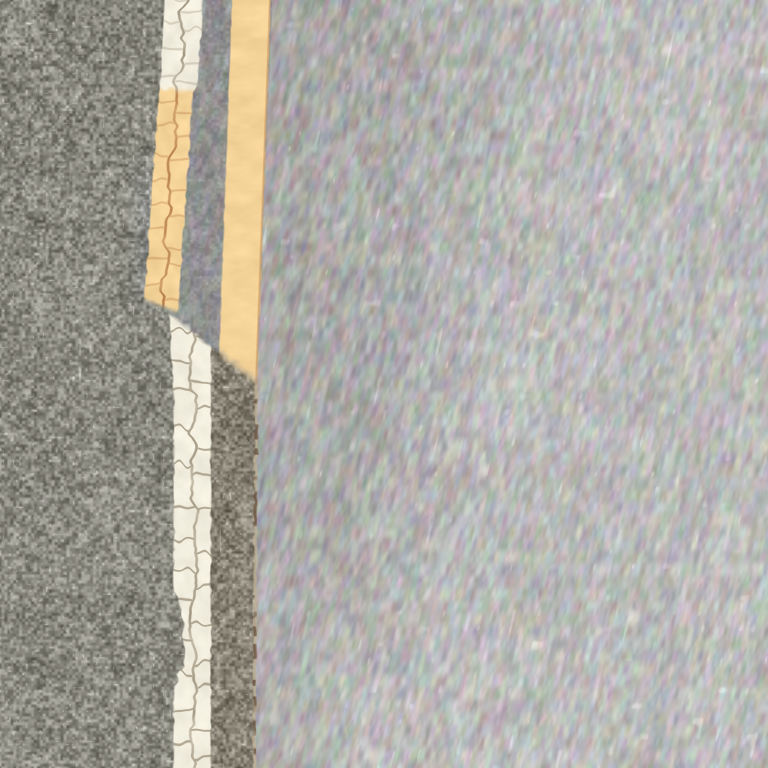
Give the GLSL for this texture, as a three.js fragment shader.

```glsl
varying vec2 vUv;

const vec3 OLD_ASPHALT = vec3(0.535, 0.53, 0.495);
const vec3 STRIP_ASPHALT = vec3(0.53, 0.505, 0.455);
const vec3 BLUE_ASPHALT = vec3(0.57, 0.58, 0.58);
const vec3 NEW_DARK = vec3(0.645, 0.64, 0.635);
const vec3 NEW_LIGHT = vec3(0.73, 0.73, 0.725);
const vec3 WHITE_PAINT = vec3(0.95, 0.935, 0.875);
const vec3 YELLOW_PAINT = vec3(0.96, 0.83, 0.60);
const vec3 CRACK_GREY = vec3(0.57, 0.52, 0.43);
const vec3 CRACK_BROWN = vec3(0.67, 0.43, 0.24);
const float SOFT = 0.0016;
const float OLD_GRAIN = 0.42;
const float NEW_GRAIN = 0.19;
const float CHROMA = 0.10;
const float STREAK_LEAN = 0.22;

float hash(vec2 p) {
  vec3 q = fract(vec3(p.xyx) * 0.1031);
  q += dot(q, q.yzx + 33.33);
  return fract((q.x + q.y) * q.z);
}

float noise(vec2 p) {
  vec2 i = floor(p), f = fract(p);
  f = f * f * (3.0 - 2.0 * f);
  vec2 e = vec2(1.0, 0.0);
  return mix(mix(hash(i), hash(i + e), f.x),
             mix(hash(i + e.yx), hash(i + e.xx), f.x), f.y);
}

float fbm(vec2 p) {
  float sum = 0.0, amp = 0.5;
  for (int k = 0; k < 3; k++) {
    sum += amp * noise(p);
    p = p * 2.03 + 17.3;
    amp *= 0.5;
  }
  return sum / 0.875;
}

float band(float x, float left, float right) {
  return smoothstep(left - SOFT, left + SOFT, x)
       * (1.0 - smoothstep(right - SOFT, right + SOFT, x));
}

float hairline(float d, float width) {
  return 1.0 - smoothstep(width * 0.4, width + SOFT, abs(d));
}

// One meandering lengthwise crack with irregular cross cracks
float cracks(vec2 p, float center, float spacing, float crossAmount) {
  float wander = (noise(vec2(p.y * 48.0, 3.0)) - 0.5) * 0.011
               + (noise(vec2(p.y * 140.0, 8.0)) - 0.5) * 0.004;
  float side = p.x - center - wander;
  float along = hairline(side, 0.0013) * (0.55 + 0.45 * noise(vec2(p.y * 70.0, 5.0)));
  float shift = side > 0.0 ? 0.37 : 0.0;
  float y = p.y / spacing + shift + (noise(p * vec2(90.0, 25.0)) - 0.5) * 0.25;
  float offset = 0.3 + 0.4 * hash(vec2(floor(y), shift * 10.0 + 2.0));
  float across = hairline((fract(y) - offset) * spacing, 0.0009);
  return max(along, across * crossAmount);
}

vec3 oldSurface(vec2 p, vec3 base) {
  float grain = 0.65 * noise(p * 260.0) + 0.35 * noise(p * 135.0 + 40.0) - 0.5;
  float blotch = fbm(p * 24.0) - 0.5;
  float fleck = smoothstep(0.80, 0.98, noise(p * 230.0 + 91.0));
  return base + grain * OLD_GRAIN + blotch * 0.09 + fleck * 0.13;
}

vec3 newSurface(vec2 p) {
  vec2 s = vec2(p.x - STREAK_LEAN * p.y, p.y) * vec2(150.0, 62.0);
  float streak = 0.65 * noise(s) + 0.35 * noise(s * 1.9 + 31.0) - 0.5;
  vec3 tint = vec3(noise(s + 57.0), noise(s + 113.0), noise(s + 179.0)) - 0.5;
  float light = smoothstep(0.33, 0.78, p.x - 0.12 * (p.y - 0.5));
  light = clamp(light + 0.35 * (1.0 - smoothstep(0.0, 0.35, p.y)) + 0.15, 0.0, 1.0);
  float fleck = smoothstep(0.86, 1.0, noise(s * 0.8 + 211.0));
  vec3 c = mix(NEW_DARK, NEW_LIGHT, light);
  return c + streak * NEW_GRAIN + tint * CHROMA
       + (fbm(p * 13.0) - 0.5) * 0.06 + fleck * 0.09;
}

void main() {
  vec2 p = vUv;
  float rough = (noise(p * 130.0) - 0.5) * 0.003;
  float seam = p.y - (0.592 - 0.78 * (p.x - 0.22)) + rough * 2.0;
  float upper = smoothstep(-0.005, 0.005, seam);
  float roadEdge = 0.331 + 0.006 * p.y + 0.035 * max(p.y - 0.5, 0.0);
  float leftCenter = 0.239 - 0.07 * (1.0 - p.y);
  float rightCenter = 0.3275 - 0.0365 * (1.0 - p.y);

  // Worn asphalt, narrow strip and bluish patch
  vec3 base = mix(OLD_ASPHALT, STRIP_ASPHALT, smoothstep(0.23, 0.27, p.x));
  float patchMask = upper * smoothstep(leftCenter - 0.006, leftCenter + 0.006, p.x);
  float halo = smoothstep(0.165, 0.19, p.x) * smoothstep(0.59, 0.64, p.y)
             * (1.0 - smoothstep(0.72, 0.82, p.y));
  base = mix(base, BLUE_ASPHALT, max(patchMask, halo * 0.6));
  vec3 color = oldSurface(p, base);
  color = mix(color, newSurface(p) - 0.10, patchMask * 0.65);

  // Upper left line, white above yellow
  float whiteTop = smoothstep(0.879, 0.889, p.y + rough * 2.0);
  float paint = band(p.x + rough, leftCenter - 0.0235, leftCenter + mix(0.021, 0.0255, whiteTop));
  paint *= smoothstep(-0.005, 0.005, p.y - 0.602 + 0.4 * (p.x - 0.21));
  vec3 ink = mix(YELLOW_PAINT, WHITE_PAINT, whiteTop) + (fbm(p * 55.0) - 0.5) * 0.10;
  ink = mix(ink, mix(CRACK_BROWN, CRACK_GREY, whiteTop), cracks(p, leftCenter, 0.034, 0.35) * 0.85);
  color = mix(color, ink, paint);

  // Lower white line with a chipped left edge
  float chip = smoothstep(0.105, 0.12, p.y) * (1.0 - smoothstep(0.222, 0.232, p.y));
  float wornEdge = 0.2265 - 0.05 * max(p.y - 0.48, 0.0)
                 + chip * (0.004 + 0.011 * noise(vec2(p.y * 75.0, 12.0)));
  float lowerPaint = band(p.x + rough, wornEdge, 0.2745) * (1.0 - upper);
  ink = WHITE_PAINT + (fbm(p * 60.0) - 0.5) * 0.08;
  ink = mix(ink, CRACK_GREY, cracks(p, 0.252, 0.046, 0.8) * 0.85);
  color = mix(color, ink, lowerPaint);

  // Smooth roadway and its thin ragged border
  color = mix(color, newSurface(p), smoothstep(-SOFT, SOFT, p.x - roadEdge));
  float border = hairline(p.x - roadEdge + rough, 0.0016) * (1.0 - upper);
  float dash = smoothstep(0.55, 0.75, noise(vec2(p.y * 90.0, 21.0)));
  color = mix(color, mix(vec3(0.76, 0.70, 0.59), vec3(0.42, 0.32, 0.23), dash), border * 0.75);

  // Right yellow line
  float yellow = band(p.x + rough * 0.5, rightCenter - 0.0253, rightCenter + 0.0253)
               * smoothstep(-0.010, 0.010, seam);
  ink = YELLOW_PAINT + (fbm(p * vec2(35.0, 70.0)) - 0.5) * 0.09;
  ink = mix(ink, CRACK_BROWN, hairline(p.x - rightCenter - 0.0245, 0.0012) * 0.4);
  color = mix(color, ink, yellow);

  gl_FragColor = vec4(clamp(color, 0.0, 1.0), 1.0);
}
```
